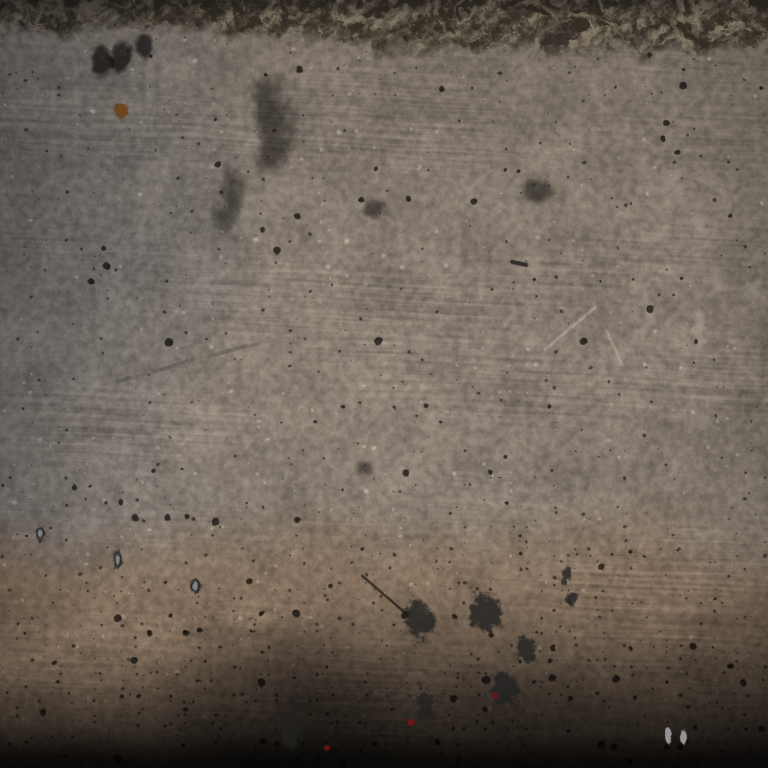
This texture is drawn by a Shadertoy shader. Its source:

```glsl
// Draws a worn concrete slab: brushed grain, crumbled top edge, stains and a sooty base.

float hash(vec2 p) {
    vec3 q = fract(vec3(p.xyx) * 0.1031);
    q += dot(q, q.yzx + 33.33);
    return fract((q.x + q.y) * q.z);
}

vec2 gradient(vec2 cell) {
    float angle = 6.2832 * hash(cell);
    return vec2(cos(angle), sin(angle));
}

float gradientNoise(vec2 p) {
    vec2 i = floor(p), f = fract(p), e = vec2(1, 0);
    vec2 u = f * f * (3.0 - 2.0 * f);
    float low = mix(dot(gradient(i), f), dot(gradient(i + e), f - e), u.x);
    float high = mix(dot(gradient(i + e.yx), f - e.yx), dot(gradient(i + 1.0), f - 1.0), u.x);
    return mix(low, high, u.y);
}

float fbm(vec2 p) {
    float sum = 0.0, amplitude = 0.6;
    for (int i = 0; i < 5; i++) {
        sum += amplitude * gradientNoise(p);
        p = mat2(1.6, 1.2, -1.2, 1.6) * p + 17.3;
        amplitude *= 0.55;
    }
    return sum;
}

// Ellipse mask (centre, radii); softness and ragged rim are relative to its size
float blob(vec2 p, vec4 e, float soft, float ragged) {
    return 1.0 - smoothstep(1.0 - soft, 1.0 + soft, length((p - e.xy) / e.zw) + ragged);
}

float scratch(vec2 p, vec2 a, vec2 b, float width) {
    vec2 d = b - a;
    float t = clamp(dot(p - a, d) / dot(d, d), 0.0, 1.0);
    return 1.0 - smoothstep(0.3 * width, width, length(p - a - d * t));
}

// One randomly placed and sized dot in each chosen grid cell
float specks(vec2 p, float cells, float density, float seed) {
    vec2 q = p * cells, id = floor(q) + seed;
    vec2 centre = 0.3 + 0.4 * vec2(hash(id + 3.1), hash(id + 7.7));
    float radius = mix(0.07, 0.26, pow(hash(id + 11.9), 2.0));
    float edge = max(0.05, cells / iResolution.y);
    float d = length(fract(q) - centre);
    return step(hash(id), density) * (1.0 - smoothstep(radius - edge, radius + edge, d));
}

vec3 slabColour(vec2 p, float cloud) {
    vec3 grey = mix(vec3(0.435, 0.415, 0.40), vec3(0.495, 0.455, 0.412), smoothstep(0.0, 0.45, p.x + 0.3 * cloud));
    vec3 c = mix(vec3(0.485, 0.412, 0.345), grey, smoothstep(0.23, 0.36, p.y + 0.1 * cloud));
    float side = smoothstep(-0.12, 0.22, p.x) * smoothstep(1.15, 0.82, p.x);
    return c * mix(0.76, 1.06, side) * mix(1.0, 0.88, smoothstep(0.65, 1.0, p.y));
}

// Fine tilted trowel lines, broken up along their length
float brushLines(vec2 p) {
    float y = p.y + 0.05 * p.x + 0.004 * gradientNoise(p * 6.0);
    float lines = gradientNoise(vec2(p.x * 5.0, y * 190.0)) + 0.6 * gradientNoise(vec2(p.x * 11.0, y * 330.0));
    return lines * smoothstep(-0.25, 0.35, gradientNoise(p * vec2(3, 9) + 4.0));
}

void mainImage(out vec4 fragColor, in vec2 fragCoord) {
    vec2 p = fragCoord / iResolution.xy;
    float cloud = fbm(p * 3.5 + 2.0), mottle = fbm(p * 17.0 + 9.0), grain = fbm(p * 95.0);

    // Slab, grain and brushing
    vec3 c = slabColour(p, cloud);
    c *= 1.0 + 0.16 * cloud + 0.2 * mottle + 0.3 * grain + 0.17 * brushLines(p);

    // Pale scuffs, gathered on the right
    float wear = 0.35 + blob(p, vec4(0.72, 0.57, 0.28, 0.17), 0.8, 0.0)
               + 0.8 * blob(p, vec4(0.91, 0.64, 0.06, 0.12), 0.7, 0.0)
               + 0.8 * blob(p, vec4(0.42, 0.66, 0.06, 0.04), 0.7, 0.0);
    float flakes = smoothstep(0.12, 0.45, fbm(p * 28.0 + 40.0) + 0.35 * cloud);
    c = mix(c, vec3(0.62, 0.58, 0.53), 0.42 * flakes * wear * smoothstep(0.1, 0.4, p.y));

    // Soft brown smudges
    vec4 smudges[5] = vec4[5](
        vec4(0.35, 0.845, 0.02, 0.06), vec4(0.3, 0.735, 0.016, 0.032), vec4(0.485, 0.727, 0.012, 0.011),
        vec4(0.7, 0.752, 0.016, 0.013), vec4(0.477, 0.392, 0.011, 0.012));
    for (int i = 0; i < 5; i++) c *= 1.0 - 0.42 * blob(p, smudges[i], 0.6, 1.6 * mottle);

    // Long scratches
    c *= 1.0 - 0.25 * scratch(p, vec2(0.14, 0.5), vec2(0.36, 0.56), 0.004) * smoothstep(-0.2, 0.2, mottle);
    c *= 1.0 - 0.55 * scratch(p, vec2(0.472, 0.25), vec2(0.53, 0.2), 0.0025);
    c *= 1.0 - 0.6 * scratch(p, vec2(0.667, 0.659), vec2(0.685, 0.655), 0.004);
    c += 0.1 * scratch(p, vec2(0.71, 0.545), vec2(0.775, 0.6), 0.003);
    c += 0.08 * scratch(p, vec2(0.79, 0.57), vec2(0.81, 0.525), 0.003);

    // Pits and pale grit, thicker toward the base
    float low = smoothstep(0.45, 0.05, p.y);
    vec2 bent = p + 0.004 * vec2(grain, mottle);
    c *= 1.0 - 0.65 * specks(bent, 48.0, 0.04 + 0.13 * low, 5.0);
    c *= 1.0 - 0.5 * specks(bent, 110.0, 0.05 + 0.16 * low, 60.0);
    c += 0.12 * specks(bent, 85.0, 0.06, 130.0);

    // Shadow and soot along the base
    float reach = 0.18 + 0.08 * smoothstep(0.2, 0.45, p.x) + 0.1 * cloud;
    c *= mix(0.17, 1.0, smoothstep(-0.02, reach, p.y)) * mix(0.45, 1.0, smoothstep(0.0, 0.05, p.y));
    c *= 1.0 - 0.28 * blob(p, vec4(0.34, 0.08, 0.13, 0.08), 0.6, cloud);

    // Black spatter
    vec4 stains[8] = vec4[8](
        vec4(0.545, 0.193, 0.017, 0.02), vec4(0.632, 0.2, 0.018, 0.023), vec4(0.685, 0.154, 0.011, 0.015),
        vec4(0.656, 0.103, 0.016, 0.02), vec4(0.737, 0.251, 0.007, 0.012), vec4(0.745, 0.22, 0.009, 0.008),
        vec4(0.552, 0.085, 0.01, 0.028), vec4(0.378, 0.05, 0.01, 0.028));
    for (int i = 0; i < 8; i++)
        c = mix(c, vec3(0.13), 0.78 * blob(p, stains[i], 0.28, 0.9 * (mottle + grain)));

    // Crumbled debris along the top
    float rim = mix(0.965, 0.935, smoothstep(0.1, 0.7, p.x));
    float rubble = fbm(p * vec2(38, 48) + 3.0 * mottle) + 0.4 * grain;
    vec3 crumbs = mix(vec3(0.17, 0.145, 0.115), vec3(0.5, 0.46, 0.39), smoothstep(-0.25, 0.4, rubble));
    crumbs *= mix(1.0, 0.65, smoothstep(0.97, 1.0, p.y)) * mix(0.7, 1.0, smoothstep(0.1, 0.4, p.x));
    c = mix(c, crumbs, 0.88 * smoothstep(-0.012, 0.014, p.y - rim + 0.05 * mottle));

    // Loose chips, dark pebbles and red flecks
    c = mix(c, vec3(0.42, 0.27, 0.13), blob(p, vec4(0.158, 0.857, 0.008, 0.009), 0.2, grain));
    for (int i = 0; i < 3; i++) {
        float k = float(i);
        vec2 chip = vec2(0.052 + 0.101 * k, 0.305 - 0.034 * k);
        c = mix(c, vec3(0.17), blob(p, vec4(chip, 0.006, 0.01), 0.3, grain));
        c = mix(c, vec3(0.5), blob(p, vec4(chip, 0.003, 0.006), 0.4, grain));
        c *= 1.0 - 0.6 * blob(p, vec4(0.13 + 0.03 * k, 0.92 + 0.009 * k, 0.01, 0.015), 0.4, 2.0 * mottle);
        c = mix(c, vec3(0.48, 0.07, 0.08), 0.8 * blob(p, vec4(0.425 + 0.11 * k, 0.026 + 0.034 * k, 0.004, 0.004), 0.4, grain));
    }
    for (int i = 0; i < 2; i++)
        c = mix(c, vec3(0.58), blob(p, vec4(0.87 + 0.02 * float(i), 0.041, 0.004, 0.01), 0.3, grain));

    fragColor = vec4(clamp(c, 0.0, 1.0), 1.0);
}
```
